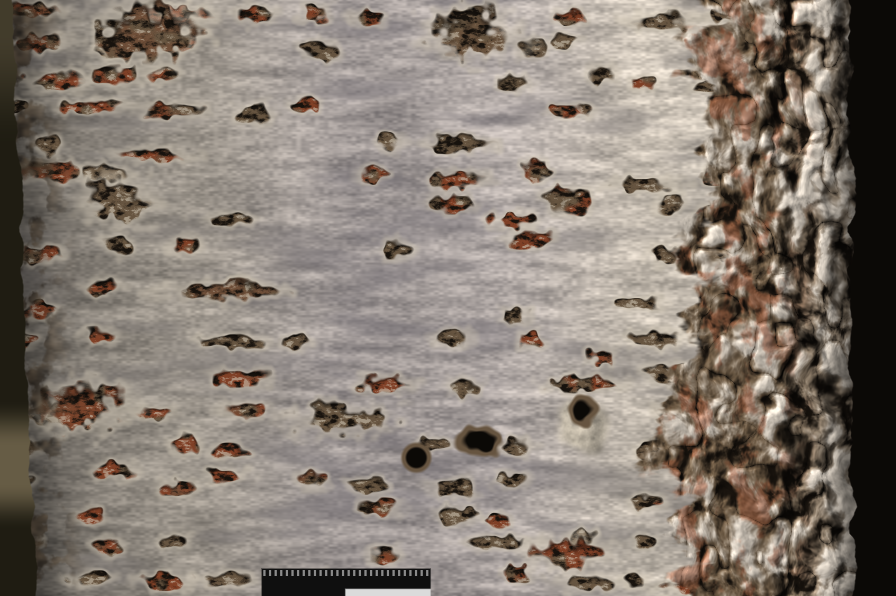
Give the GLSL for this texture, as a Shadertoy shader.

```glsl
// Cherry tree trunk: smooth grey bark with rusty lenticels, a rough split ridge and a small scale bar.
#define RIGHT_EDGE 1.428
#define CELL vec2(0.115, 0.056)
#define RELIEF 2.0
#define GRAIN 0.55
#define PALE vec3(0.80, 0.76, 0.69)
#define GREY vec3(0.65, 0.62, 0.58)
#define BROWN vec3(0.40, 0.33, 0.25)
#define RUST vec3(0.50, 0.25, 0.15)
#define DARK vec3(0.09, 0.07, 0.05)

float hash(vec2 p) { return fract(sin(dot(p, vec2(127.1, 311.7))) * 43758.5); }

float noise(vec2 p) {
  vec2 i = floor(p), f = fract(p);
  f = f * f * (3.0 - 2.0 * f);
  return mix(mix(hash(i), hash(i + vec2(1, 0)), f.x),
             mix(hash(i + vec2(0, 1)), hash(i + vec2(1, 1)), f.x), f.y);
}

float fbm(vec2 p) {
  float sum = 0.0, amp = 0.5;
  for (int i = 0; i < 4; i++) {
    sum += amp * noise(p);
    p = mat2(1.6, 1.2, -1.2, 1.6) * p + 7.3;
    amp *= 0.5;
  }
  return sum;
}

// Corky oval (centre, radii) with a pale lip, ragged rim and rusty core
void lenticel(inout vec3 col, vec2 p, vec4 oval, float redness) {
  vec2 q = (p - oval.xy) / oval.zw;
  if (dot(q, q) > 9.0) return;
  q += 1.1 * vec2(noise(p * 55.0), noise(p * 75.0 + 31.0)) - 0.55;
  float d = length(q);
  float mottle = fbm(p * vec2(75, 130) + oval.xy * 40.0);
  vec3 core = mix(BROWN, RUST, redness * smoothstep(0.2, 0.55, noise(p * 48.0)));
  core = mix(DARK, core, smoothstep(0.25, 0.52, mottle));
  core = mix(core, PALE, 0.6 * smoothstep(0.56, 0.72, mottle));
  core *= 1.0 - 0.5 * smoothstep(0.5, 0.95, d) * smoothstep(-0.4, 0.6, q.y);
  col = mix(col, PALE, 0.5 * smoothstep(1.9, 1.05, d));
  col = mix(col, core, smoothstep(1.15, 0.8, d));
}

// Small lenticels in short rows, densest on the left
void scatterLenticels(inout vec3 col, vec2 p) {
  for (int n = 0; n < 9; n++) {
    vec2 id = floor(p / CELL) + vec2(n % 3 - 1, n / 3 - 1);
    vec2 rnd = vec2(hash(id), hash(id + 19.7));
    vec2 c = (id + 0.2 + 0.6 * rnd) * CELL;
    float density = 0.7 - 0.28 * smoothstep(0.3, 0.6, c.x) + 0.4 * smoothstep(0.98, 1.1, c.x);
    if (hash(id + 5.3) > density) continue;
    float size = hash(id + 41.1);
    vec2 r = vec2(0.02 + 0.03 * size * size, 0.010 + 0.006 * rnd.x);
    lenticel(col, p, vec4(c, r), step(0.45, hash(id + 8.8)));
  }
}

vec3 smoothBark(vec2 p) {
  float tone = mix(0.68, 0.97, smoothstep(0.02, 0.34, p.x)) + 0.23 * smoothstep(0.65, 1.1, p.x);
  float grain = fbm(p * vec2(12, 65)) + 0.4 * noise(p * vec2(130, 260)) - 0.67;
  float stain = smoothstep(0.48, 0.72, fbm(p * vec2(5, 20) + 3.0));
  vec3 col = GREY * (tone - 0.05 + 0.08 * p.y) * (1.0 + GRAIN * grain);
  col = mix(col, vec3(0.46, 0.44, 0.43), 0.5 * stain);
  return col + vec3(0, 0, 0.03) * smoothstep(0.4, 0.1, abs(p.x - 0.7));
}

float ridgeHeight(vec2 p) {
  vec2 q = p + 0.04 * vec2(fbm(p * 14.0), fbm(p * 14.0 + 40.0));
  float crack = abs(noise(q * vec2(34, 24)) - 0.5) * 2.0;
  return 0.75 * fbm(q * vec2(42, 32)) + 0.25 * sqrt(crack);
}

vec3 roughBark(vec2 p) {
  float h = ridgeHeight(p);
  float light = h - ridgeHeight(p + vec2(-0.005, 0.006));
  float plates = smoothstep(1.28, 1.38, p.x);
  vec3 col = mix(BROWN, GREY * 1.12, min(smoothstep(0.42, 0.66, h) + 0.35 * plates, 1.0));
  float rust = smoothstep(0.45, 0.62, fbm(p * vec2(40, 28) + 9.0));
  col = mix(col, RUST, 0.5 * rust * (1.0 - plates));
  col = mix(DARK, col, smoothstep(0.28, 0.46, h));
  // Two long vertical furrows
  float wave = 0.09 * (fbm(vec2(p.y * 9.0, 2)) - 0.5);
  float furrow = min(abs(p.x - 1.315 - wave), abs(p.x - 1.395 + wave));
  col *= 0.5 + 0.5 * smoothstep(0.0, 0.02, furrow + 0.05 * (h - 0.45));
  return col * clamp(1.0 + RELIEF * light, 0.4, 1.5);
}

void mainImage(out vec4 fragColor, in vec2 fragCoord) {
  vec2 p = fragCoord / iResolution.xy * vec2(1.5, 1);
  float px = 1.0 / iResolution.y;
  vec3 col = smoothBark(p);
  scatterLenticels(col, p);

  // Largest scars
  lenticel(col, p, vec4(0.79, 0.945, 0.056, 0.036), 0.1);
  lenticel(col, p, vec4(0.245, 0.945, 0.07, 0.042), 0.3);
  lenticel(col, p, vec4(0.20, 0.664, 0.045, 0.032), 0.0);
  lenticel(col, p, vec4(0.957, 0.662, 0.036, 0.021), 1.0);
  lenticel(col, p, vec4(0.371, 0.512, 0.074, 0.015), 0.3);
  lenticel(col, p, vec4(0.576, 0.297, 0.066, 0.023), 0.0);
  lenticel(col, p, vec4(0.137, 0.32, 0.058, 0.035), 0.8);
  lenticel(col, p, vec4(0.957, 0.072, 0.052, 0.021), 1.0);

  // Knot and two bored holes
  vec2 k = p - vec2(0.977, 0.285);
  float knot = length(k) + 0.03 * (fbm(p * 25.0) - 0.5);
  col = mix(col, PALE * (0.4 + fbm(p * 40.0)), smoothstep(0.055, 0.03, knot));
  float rim = 0.6 * noise(p * 60.0);
  float notch = length((k - vec2(0, 0.025)) / vec2(0.024, 0.025)) + rim;
  float holeA = length(p - vec2(0.697, 0.232)) / 0.02;
  float holeB = length((p - vec2(0.805, 0.258)) / vec2(0.031, 0.023)) + rim - 0.2;
  float hole = min(min(holeA, holeB), notch);
  col = mix(col, BROWN, smoothstep(1.4, 1.1, hole));
  col = mix(col, DARK * 0.5, smoothstep(1.0, 0.75, hole));

  // Rough ridge on the right
  float dip = (p.y - 0.27) / 0.13;
  float border = 1.06 + 0.04 * p.y - 0.05 * exp(-dip * dip) + 0.17 * fbm(p * vec2(14, 32));
  col = mix(col, roughBark(p), smoothstep(-0.012, 0.012, p.x - border));

  // Trunk outline, edge shade and blurred backdrop
  float ragged = fbm(vec2(p.y * 26.0, 4)) - 0.5;
  float left = p.x - 0.06 + 0.036 * p.y - 0.018 * ragged;
  float right = RIGHT_EDGE + 0.03 * ragged - p.x;
  float flakes = smoothstep(0.46, 0.62, fbm(p * 32.0)) * smoothstep(0.1, 0.0, left);
  col = mix(col, mix(DARK, BROWN, noise(p * 90.0)), 0.75 * flakes);
  col *= mix(0.7, 1.0, smoothstep(0.0, 0.07, left)) * mix(0.55, 1.0, smoothstep(0.0, 0.05, right));
  float glow = smoothstep(0.11, 0.03, abs(p.y - 0.22)) + 0.5 * smoothstep(0.75, 0.95, p.y);
  vec3 back = p.x > 0.7 ? DARK * 0.5 : vec3(0.12, 0.11, 0.07) + vec3(0.28, 0.25, 0.2) * glow;
  col = mix(back, col, smoothstep(-px, px, min(left, right)));

  // Scale bar with ticks
  vec2 b = p - vec2(0.438, 0.046);
  float bar = smoothstep(-px, px, min(min(b.x, 0.283 - b.x), -b.y));
  float tick = smoothstep(0.3, 0.1, abs(fract(b.x / 0.0094) - 0.5)) * step(abs(b.y + 0.008), 0.005);
  float strip = smoothstep(-px, px, min(b.x - 0.14, -0.034 - b.y));
  fragColor = vec4(mix(col, vec3(0.06 + 0.8 * max(0.6 * tick, strip)), bar), 1.0);
}
```
